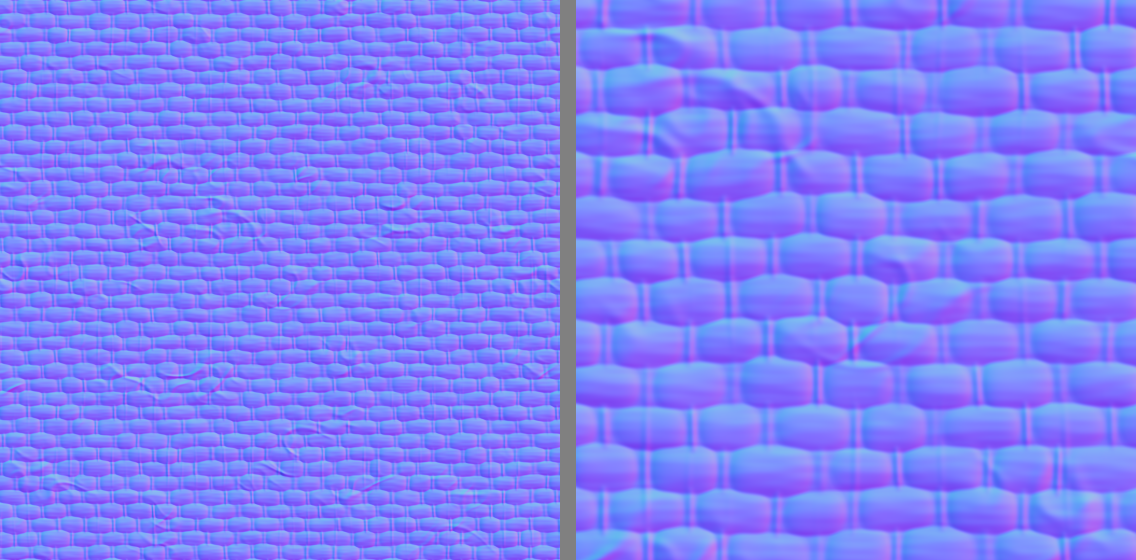
Left, the full canvas; right, a detail of the centre.
This texture map is drawn by a WebGL 2 fragment shader. Its source:

```glsl
#version 300 es
precision highp float;

#define COLS 20.0
#define ROWS 40.0
#define BULGE 0.15
#define LENS_HALF 0.6
#define POST_WIDTH 0.045
#define POST_HEIGHT 0.042
#define ROW_JITTER 0.22
#define WARP 0.005
#define WRINKLE 0.055
#define FIBRE 0.016
#define UNDULATION 0.1
#define SAMPLE_STEP 0.0012

uniform vec2 u_resolution;
out vec4 fragColor;

float hash(vec2 c) {
  vec3 q = fract(c.xyx * vec3(0.1031, 0.1030, 0.0973));
  q += dot(q, q.yzx + 33.33);
  return fract((q.x + q.y) * q.z);
}

float cornerDot(vec2 cell, vec2 corner, vec2 f, vec2 period, float salt) {
  float angle = 6.28318 * hash(mod(cell + corner, period) + salt);
  return dot(vec2(cos(angle), sin(angle)), f - corner);
}

// Gradient noise that wraps after one canvas
float noise(vec2 uv, vec2 period, float salt) {
  vec2 p = uv * period, cell = floor(p), f = p - cell;
  vec2 w = f * f * f * (f * (f * 6.0 - 15.0) + 10.0);
  float low = mix(cornerDot(cell, vec2(0, 0), f, period, salt),
                  cornerDot(cell, vec2(1, 0), f, period, salt), w.x);
  float high = mix(cornerDot(cell, vec2(0, 1), f, period, salt),
                   cornerDot(cell, vec2(1, 1), f, period, salt), w.x);
  return mix(low, high, w.y);
}

float smoothMax(float a, float b, float k) {
  float h = max(k - abs(a - b), 0.0) / k;
  return max(a, b) + h * h * k * 0.25;
}

float bell(float x) { return exp(-x * x); }

// Staggered lens-shaped floats with upright posts in the gaps
float weave(vec2 uv) {
  float y = uv.y * ROWS, row = floor(y);
  float across = fract(y) - 0.5;
  float height = 0.4 * BULGE * (1.0 - 4.0 * across * across);
  float post = 0.0;
  for (int i = -1; i <= 1; i++) {
    float r = row + float(i);
    float x = uv.x * COLS + 0.5 * mod(r, 2.0);
    x += ROW_JITTER * noise(vec2(uv.x, (r + 0.5) / ROWS), vec2(COLS, ROWS), 3.0);
    vec2 id = mod(vec2(floor(x), r), vec2(COLS, ROWS));
    vec2 q = vec2(fract(x) - 0.5, y - r - 0.5);
    float size = mix(0.86, 1.08, hash(id + 57.0));
    float t = 2.0 * abs(q.x) / 0.95;
    float v = q.y / (LENS_HALF * size);
    float lens = BULGE * size * (1.0 - v * v - t * t * t * t);
    height = smoothMax(height, lens, 0.025);
    float edge = mod(floor(x + 0.5), COLS);
    float strength = mix(0.35, 1.1, hash(vec2(edge, id.y) + 91.0));
    float span = 1.0 - smoothstep(0.3, 0.62, abs(q.y));
    post += strength * span * bell((0.5 - abs(q.x)) / POST_WIDTH);
  }
  return height + POST_HEIGHT * post;
}

// Thin creases along noise contours, in scattered patches
float wrinkles(vec2 uv) {
  float patches = smoothstep(0.02, 0.4, noise(uv, vec2(9, 11), 17.0));
  float longCrease = bell(noise(uv, vec2(11, 17), 29.0) / 0.07);
  float shortCrease = bell(noise(uv, vec2(23, 27), 41.0) / 0.12);
  return patches * (longCrease + 0.7 * shortCrease);
}

// Relief height, measured in rows
float relief(vec2 uv) {
  vec2 bend = vec2(noise(uv, vec2(8, 12), 5.0), noise(uv, vec2(12, 14), 11.0));
  float height = weave(uv + WARP * bend);
  // Upright threads showing faintly through the floats
  float thread = abs(fract(uv.x * COLS * 2.0 + 0.5) - 0.5) * 0.5;
  float shown = smoothstep(0.08, 0.45, noise(uv, vec2(40, 9), 23.0));
  height += 0.6 * POST_HEIGHT * shown * bell(thread / POST_WIDTH);
  height += WRINKLE * wrinkles(uv);
  height += FIBRE * noise(uv, vec2(36, 170), 61.0);
  return height + UNDULATION * noise(uv, vec2(16, 22), 73.0);
}

void main() {
  vec2 uv = gl_FragCoord.xy / u_resolution;
  vec2 e = vec2(SAMPLE_STEP, 0.0);
  vec2 slope = vec2(relief(uv + e.xy) - relief(uv - e.xy),
                    relief(uv + e.yx) - relief(uv - e.yx));
  slope /= 2.0 * SAMPLE_STEP * ROWS;
  vec3 normal = normalize(vec3(-slope, 1.0));
  fragColor = vec4(0.5 + 0.5 * normal, 1.0);
}
```
